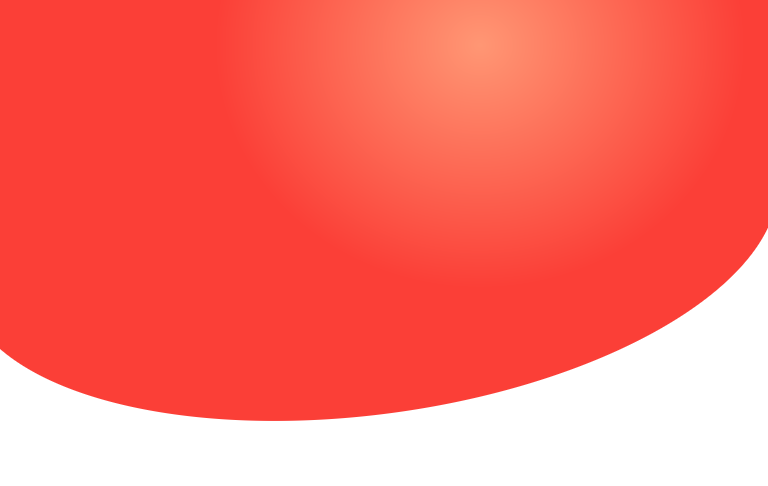
Give the GLSL for this background, as a Shadertoy shader.

```glsl
// Tilted bowl: an ellipse's lower half, open towards the top
float bowlDistance(vec2 uv) {
    vec2 p = uv - vec2(0.4818, 0.5261);
    p.y -= 0.173 * p.x;
    p /= vec2(0.5313, 0.3813);
    return length(vec2(p.x, min(p.y, 0.0))) - 1.0;
}

void mainImage(out vec4 fragColor, in vec2 fragCoord) {
    vec2 uv = fragCoord / iResolution.xy;
    vec3 red = vec3(0.984, 0.247, 0.216);
    vec3 peach = vec3(1.0, 0.59, 0.455);

    // Elliptical glow with a linear falloff
    float glow = max(0.0, 1.0 - length((uv - vec2(0.625, 0.907)) / vec2(0.345, 0.5)));
    vec3 color = mix(red, peach, glow);

    // White below the smoothed curve
    float edge = bowlDistance(uv);
    float pixel = max(length(vec2(dFdx(edge), dFdy(edge))), 1e-5);
    color = mix(color, vec3(1.0), clamp(edge / pixel + 0.5, 0.0, 1.0));

    fragColor = vec4(color, 1.0);
}
```
